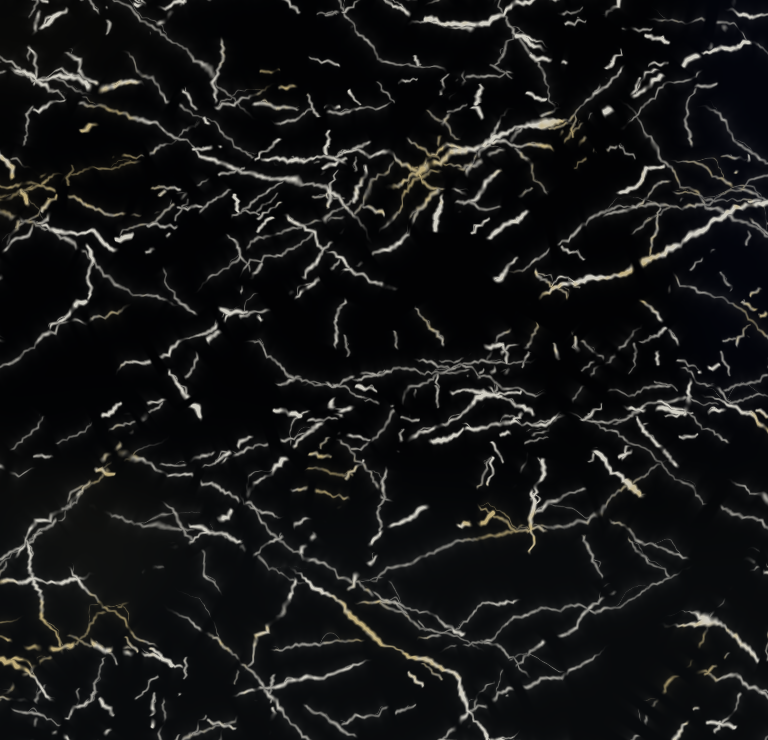
Write a Shadertoy shader that draws this texture.

```glsl
// Polished black marble crossed by hair-thin, broken cream and gold veins.

vec2 hash2(vec2 p) {
    p = vec2(dot(p, vec2(127.1, 311.7)), dot(p, vec2(269.5, 183.3)));
    return fract(sin(p) * 43758.55);
}

// Gradient noise, roughly -0.7 to 0.7
float noise(vec2 p) {
    vec2 i = floor(p), f = p - i;
    vec2 u = f * f * f * (f * (f * 6.0 - 15.0) + 10.0);
    vec2 e = vec2(0.0, 1.0);
    float a = dot(hash2(i) * 2.0 - 1.0, f);
    float b = dot(hash2(i + e.yx) * 2.0 - 1.0, f - e.yx);
    float c = dot(hash2(i + e.xy) * 2.0 - 1.0, f - e.xy);
    float d = dot(hash2(i + e.yy) * 2.0 - 1.0, f - e.yy);
    return mix(mix(a, b, u.x), mix(c, d, u.x), u.y);
}

// One layer of crooked strands, one candidate per grid cell.
// density: share of cells used, spread: range of directions in radians
float strands(vec2 p, float cell, float width, float density, float spread, float seed) {
    float ink = 0.0, px = 1.0 / iResolution.y;
    float pocket = smoothstep(0.25, 0.48, noise(p * 15.0 + 6.4)) * smoothstep(0.05, 0.2, cell);
    vec2 home = floor(p / cell);
    for (int j = -1; j <= 1; j++)
    for (int i = -1; i <= 1; i++) {
        vec2 id = home + vec2(i, j);
        vec2 place = hash2(id + seed);
        vec2 kind = hash2(id + seed + 37.3);
        vec2 look = hash2(id + seed + 71.9);
        vec2 centre = (id + place) * cell;

        // Strands gather in loose clusters
        if (look.x > density + 0.9 * noise(centre * 3.5 + 4.7)) continue;

        // Most rise to the right, the rest fall
        float angle = (kind.x < 0.66 ? 0.45 : -0.42) + spread * (kind.y - 0.5);
        vec2 along = vec2(cos(angle), sin(angle));
        vec2 q = p - centre;
        float x = dot(q, along), y = dot(q, vec2(-along.y, along.x));
        float reach = cell * mix(0.5, 0.9, look.y);
        if (abs(x) > reach) continue;

        // Broad bends, sharp kinks, and a thin thread that parts from some strands
        float s = 91.0 * place.x + 13.0 * kind.y;
        float path = 0.2 * cell * noise(vec2(x * 2.0 / cell, s))
                   + min(0.022, 0.16 * cell) * abs(noise(vec2(x * 22.0, s + 5.3)))
                   + 0.007 * abs(noise(vec2(x * 60.0, s + 9.1)))
                   + 0.003 * noise(vec2(x * 150.0, s + 2.2));
        float part = 0.35 * cell * max(0.0, noise(vec2(x * 3.0 / cell, s + 17.7)) - 0.12);
        float d = 0.88 * min(abs(y - path), abs(y - path - part) + 0.6 * width);

        // Tapered ends, and gaps that are commoner in some strands
        float taper = 1.0 - smoothstep(0.4, 1.0, abs(x) / reach);
        float broken = mix(-0.4, 0.06, kind.y);
        float gaps = smoothstep(broken - 0.12, broken + 0.08, noise(vec2(x * 42.0, s + 23.0)));

        // Beaded width and brightness, from faint hairlines to bold veins
        float swell = noise(vec2(x * 27.0, s + 31.0));
        float bold = place.y * place.y;
        float w = width * mix(0.55, 1.5, bold) * (0.5 + 0.5 * taper) * (1.0 + 1.6 * swell)
                + 0.0045 * pocket;
        float strength = mix(0.45, 1.1, bold) * (1.0 + 0.7 * swell);

        float core = 1.0 - smoothstep(0.0, max(w, 0.0) + 1.1 * px, d);
        float glow = 0.1 * exp(-d / min(0.007, 0.09 * cell));
        ink = max(ink, (core * strength + glow) * gaps * smoothstep(0.0, 0.3, taper));
    }
    return ink;
}

// Near-black slab: charcoal below, brown to the left, blue to the right
vec3 slab(vec2 uv) {
    float cloud = noise(uv * vec2(2.2, 3.5) + 8.3);
    float low = 1.0 - smoothstep(0.22, 0.5, uv.y + 0.12 * cloud);
    vec3 col = mix(vec3(0.006, 0.008, 0.013), vec3(0.033, 0.040, 0.047), low);
    float left = 1.0 - smoothstep(0.1, 0.35, uv.x);
    col += vec3(0.035, 0.032, 0.020) * left * smoothstep(0.0, 0.3, cloud);
    col += vec3(0.004, 0.008, 0.03) * smoothstep(0.85, 1.0, uv.x) * smoothstep(0.3, 0.6, uv.y);
    return col;
}

void mainImage(out vec4 fragColor, in vec2 fragCoord) {
    vec2 uv = fragCoord / iResolution.y;
    vec2 warp = vec2(noise(uv * 6.0), noise(uv * 6.0 + 19.4));
    vec2 p = uv + 0.02 * warp;

    // Long veins, branches, crackle and flecks
    float ink = strands(p + 0.13, 0.36, 0.0030, 1.1, 0.5, 3.0);
    ink = max(ink, strands(p + 0.37, 0.26, 0.0027, 0.85, 0.7, 14.0));
    ink = max(ink, strands(p + 0.71, 0.19, 0.0025, 0.7, 1.1, 41.0));
    ink = max(ink, strands(p, 0.115, 0.0024, 0.5, 1.8, 29.0));
    ink = max(ink, strands(p + 0.11, 0.058, 0.0024, 0.3, 3.0, 52.0));
    ink = max(ink, strands(p, 0.028, 0.0022, 0.1, 3.0, 83.0));

    // Mineral grain mottles the veins; gold fills some stretches
    float grain = noise(uv * 110.0);
    ink = clamp(ink * (1.0 + 0.6 * grain), 0.0, 1.0);
    float gold = smoothstep(0.1, 0.36, noise(uv * 6.5 + 2.6) + 0.2 * grain);
    vec3 cream = vec3(0.82, 0.81, 0.77);
    vec3 ochre = vec3(0.74, 0.66, 0.44);
    vec3 vein = mix(cream, ochre, 0.9 * gold);

    fragColor = vec4(mix(slab(uv), vein, ink), 1.0);
}
```
